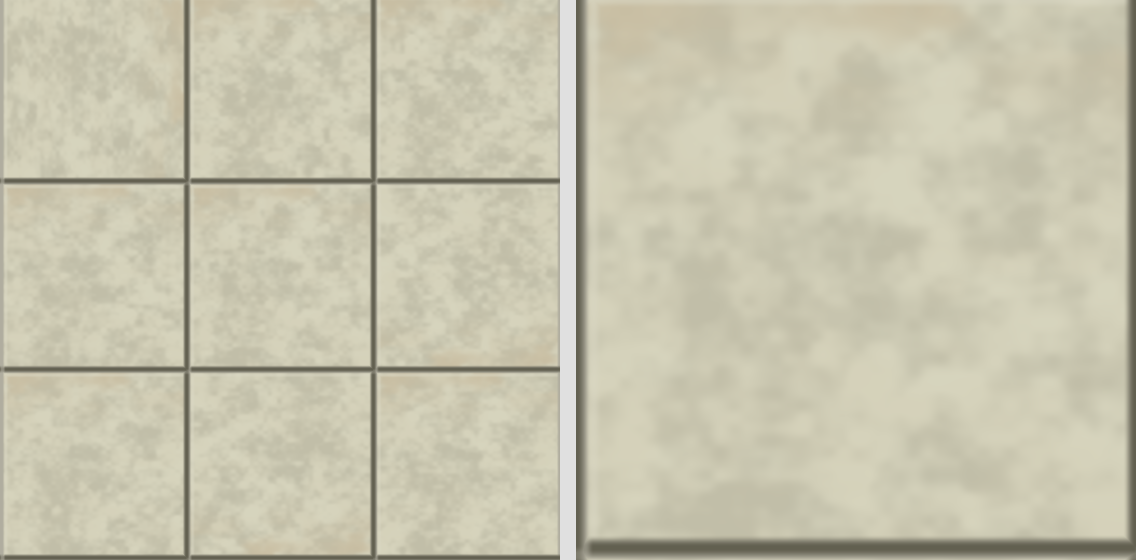
Left: the whole. Right: its middle third, enlarged.
Write a Shadertoy shader that draws this texture.

```glsl
const vec2 PITCH = vec2(0.3334, 0.3365);
const vec2 ORIGIN = vec2(0.0, -0.0136);
const vec3 CREAM = vec3(0.84, 0.83, 0.74);
const vec3 DULL = vec3(0.755, 0.745, 0.66);
const vec3 TAN = vec3(0.785, 0.74, 0.63);
const vec3 HIGHLIGHT = vec3(0.855, 0.845, 0.77);
const vec3 JOINT = vec3(0.69, 0.68, 0.625);
const vec3 SHADOW = vec3(0.385, 0.375, 0.315);

float hash(vec2 p) {
    vec3 h = fract(p.xyx * 0.1031);
    h += dot(h, h.yzx + 33.33);
    return fract((h.x + h.y) * h.z);
}

float valueNoise(vec2 p) {
    vec2 i = floor(p), f = fract(p);
    f = f * f * (3.0 - 2.0 * f);
    return mix(mix(hash(i), hash(i + vec2(1, 0)), f.x),
               mix(hash(i + vec2(0, 1)), hash(i + vec2(1, 1)), f.x), f.y);
}

float fbm(vec2 p, int octaves) {
    float sum = 0.0, weight = 0.5, total = 0.0;
    for (int i = 0; i < octaves; i++) {
        sum += weight * valueNoise(p);
        total += weight;
        weight *= 0.55;
        p = p * 2.03 + 11.7;
    }
    return sum / total;
}

vec2 band(vec2 x, float a, float b, float soft) {
    return smoothstep(a - soft, a + soft, x) - smoothstep(b - soft, b + soft, x);
}

// Some tiles are laid turned by a quarter or a half
vec2 turnTile(vec2 t, vec2 tile) {
    if (tile.x * tile.y == 2.0) return 1.0 - t;
    if (tile.x + tile.y == 0.0) return vec2(t.y, 1.0 - t.x);
    return t;
}

// Mottled stone with two tan stains along one side
vec3 stone(vec2 t, vec2 tile) {
    float cloud = fbm(t * vec2(7.0, 8.0) + 47.3, 3);
    float grain = fbm(t * vec2(20.0, 24.0) + tile * 37.0 + 90.0, 2);
    float mottle = smoothstep(0.3, 0.74, mix(cloud, grain, 0.4));
    vec3 color = mix(CREAM, DULL, mottle);
    float patches = smoothstep(0.3, 0.7, fbm(t * vec2(6.0, 10.0) + 21.3, 3));
    float lobes = 0.5 + 0.5 * cos(12.566 * (t.x - 0.58));
    float reach = 1.0 - smoothstep(0.03, 0.3, t.y);
    return mix(color, TAN, patches * mix(0.1, 0.35 + 0.5 * lobes, reach));
}

void mainImage(out vec4 fragColor, in vec2 fragCoord) {
    vec2 uv = fragCoord / iResolution.xy;
    float soft = max(0.0025, 0.75 / min(iResolution.x, iResolution.y));

    // Tile index, and signed offset right of and below the nearest grid line
    vec2 cell = (vec2(uv.x, 1.0 - uv.y) - ORIGIN) / PITCH;
    vec2 tile = floor(cell), local = fract(cell);
    vec2 offset = (fract(cell + 0.5) - 0.5) * PITCH;
    float line = floor(cell.x + 0.5);

    // Tile face, its lit rim, and the pale joint
    vec3 color = stone(turnTile(local, tile), tile);
    vec2 rim = band(offset, 0.008, 0.013, soft);
    color = mix(color, HIGHLIGHT, 0.5 * max(rim.x, rim.y));
    vec2 joint = band(offset, -0.004, 0.0065, soft);
    color = mix(color, JOINT, max(joint.x, joint.y));

    // Soft shadow lines, broken at the crossings and absent at the sides
    vec2 dark = 1.0 - smoothstep(vec2(0.0006), vec2(0.008), abs(offset));
    vec2 crossing = band(offset, 0.001, 0.008, soft);
    dark.x *= 1.0 - 0.35 * crossing.y;
    dark.y *= 1.0 - 0.6 * crossing.x;
    if (line < 0.5 || line > 2.5) dark.x = 0.0;
    color = mix(color, SHADOW, max(dark.x, dark.y));

    fragColor = vec4(color, 1.0);
}
```
